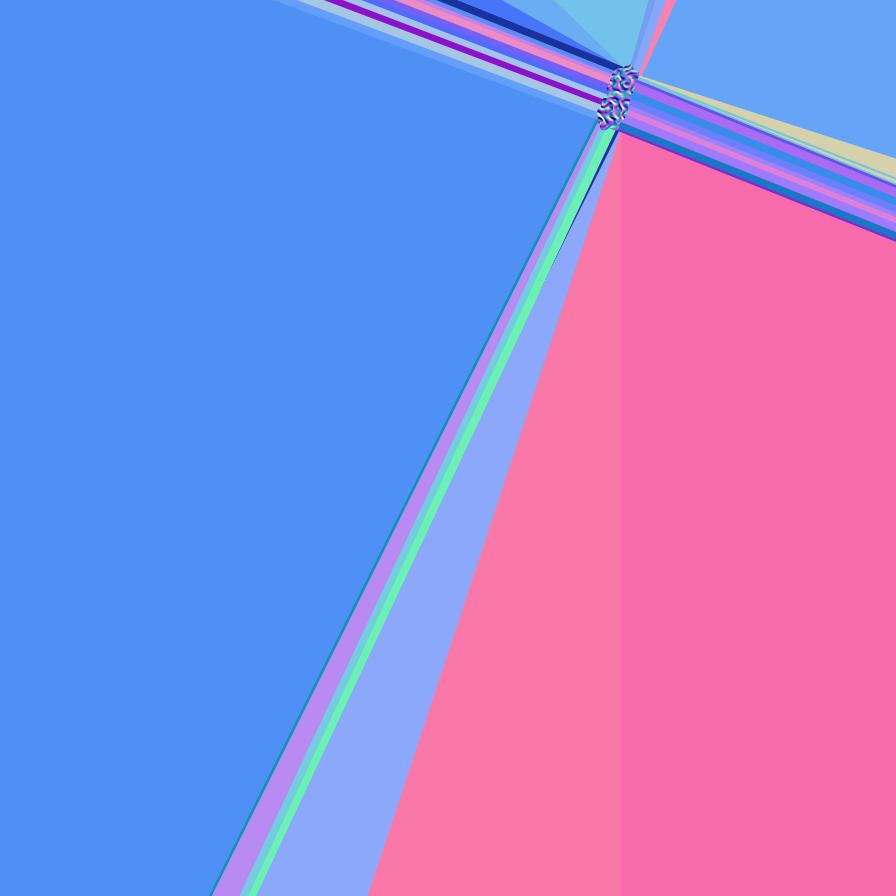
A Shadertoy shader for this background:

```glsl
// Flat colour sectors split by two crossing strips of fine rays, with a
// small iridescent knot where they meet. Sectors are layered half-planes;
// strips interpolate two border lines; the knot is lit gradient noise.

// Antialiased coverage of a signed distance in canvas units
float cover(float d) {
    return clamp(d * iResolution.y + 0.5, 0.0, 1.0);
}

// Signed distance to the line a-b, positive on its left
float side(vec2 p, vec2 a, vec2 b) {
    vec2 n = normalize(vec2(a.y - b.y, b.x - a.x));
    return dot(p - a, n);
}

// Signed distance right of a line given by its x at heights y0 and y1
float rightOf(vec2 p, vec2 x, float y0, float y1) {
    return -side(p, vec2(x.x, y0), vec2(x.y, y1));
}

// Stripes whose edges blend from border line d0 to border line d1
vec3 stripes(vec3 col, float d0, float d1, vec4 bands[10]) {
    for (int i = 0; i < 10; i++)
        col = mix(col, bands[i].yzw, cover(mix(d0, d1, bands[i].x)));
    return col;
}

vec2 gradient(vec2 cell) {
    float a = 6.2832 * fract(sin(dot(cell, vec2(127.1, 311.7))) * 43758.5);
    return vec2(cos(a), sin(a));
}

float noise(vec2 p) {
    vec2 i = floor(p), f = fract(p), u = f * f * (3.0 - 2.0 * f);
    vec2 e = vec2(1, 0);
    return mix(mix(dot(gradient(i), f), dot(gradient(i + e), f - e), u.x),
               mix(dot(gradient(i + e.yx), f - e.yx),
                   dot(gradient(i + 1.0), f - 1.0), u.x), u.y);
}

// Curled ridges of the knot
float ridges(vec2 p) {
    return sin(9.0 * noise(p * 85.0) + 3.0 * noise(p * 170.0));
}

// Long sectors below the knot, left to right
vec3 lowerFan(vec2 p) {
    vec2 edges[7] = vec2[7](vec2(0.233, 0.663), vec2(0.2363, 0.6663),
        vec2(0.267, 0.6715), vec2(0.277, 0.6793), vec2(0.2858, 0.6906),
        vec2(0.4102, 0.6957), vec2(0.6934));
    vec3 fills[7] = vec3[7](vec3(0.03, 0.59, 0.72), vec3(0.72, 0.54, 0.95),
        vec3(0.45, 0.80, 0.88), vec3(0.41, 0.95, 0.70), vec3(0.55, 0.66, 0.98),
        vec3(0.98, 0.47, 0.66), vec3(0.97, 0.42, 0.67));
    vec3 col = vec3(0.31, 0.565, 0.96);
    for (int i = 0; i < 7; i++) {
        col = mix(col, fills[i], cover(rightOf(p, edges[i], 0.0, 0.862)));
        // Dark sliver beside the green ray
        if (i == 4) {
            float sliver = min(rightOf(p, edges[i], 0.0, 0.862),
                               -rightOf(p, vec2(0.266, 0.695), 0.0, 0.862));
            col = mix(col, vec3(0.14, 0.17, 0.65), cover(sliver));
        }
    }
    return col;
}

// Short sectors above the knot, left to right
vec3 upperFan(vec2 p) {
    vec2 edges[6] = vec2[6](vec2(0.699, 0.560), vec2(0.699, 0.6185),
        vec2(0.702, 0.724), vec2(0.706, 0.732), vec2(0.715, 0.7435),
        vec2(0.7195, 0.755));
    vec3 fills[6] = vec3[6](vec3(0.42, 0.68, 0.95), vec3(0.45, 0.76, 0.92),
        vec3(0.45, 0.62, 0.95), vec3(0.52, 0.66, 0.98), vec3(0.98, 0.50, 0.68),
        vec3(0.40, 0.645, 0.97));
    vec3 col = vec3(0.28, 0.46, 0.98);
    for (int i = 0; i < 6; i++)
        col = mix(col, fills[i], cover(rightOf(p, edges[i], 0.922, 1.0)));
    return col;
}

void mainImage(out vec4 fragColor, in vec2 fragCoord) {
    vec2 p = fragCoord / iResolution.xy;
    vec3 lower = lowerFan(p), upper = upperFan(p);

    // Left strip, from its lower border upwards
    float d0 = side(p, vec2(0.305, 1.0), vec2(0.668, 0.866));
    float d1 = side(p, vec2(0.510, 1.0), vec2(0.699, 0.924));
    vec3 left = stripes(lower, d0, d1, vec4[10](
        vec4(0.00, 0.39, 0.62, 0.98), vec4(0.12, 0.65, 0.78, 0.89),
        vec4(0.26, 0.55, 0.07, 0.79), vec4(0.36, 0.64, 0.77, 0.91),
        vec4(0.46, 0.31, 0.42, 0.98), vec4(0.54, 0.45, 0.38, 0.97),
        vec4(0.64, 0.93, 0.55, 0.76), vec4(0.75, 0.80, 0.50, 0.90),
        vec4(0.81, 0.36, 0.56, 0.96), vec4(0.88, 0.10, 0.20, 0.62)));
    left = mix(left, upper, cover(d1));

    // Right strip, closed by a sand wedge with one bright thread
    d0 = side(p, vec2(0.694, 0.852), vec2(1.0, 0.730));
    d1 = side(p, vec2(0.716, 0.911), vec2(1.0, 0.7955));
    float wedgeTop = side(p, vec2(0.716, 0.915), vec2(1.0, 0.823));
    vec3 right = stripes(lower, d0, d1, vec4[10](
        vec4(0.00, 0.50, 0.15, 0.85), vec4(0.04, 0.10, 0.47, 0.78),
        vec4(0.17, 0.62, 0.48, 0.99), vec4(0.32, 0.87, 0.50, 0.85),
        vec4(0.42, 0.62, 0.50, 0.98), vec4(0.50, 0.42, 0.50, 0.98),
        vec4(0.62, 0.22, 0.55, 0.92), vec4(0.76, 0.66, 0.42, 0.95),
        vec4(0.92, 0.38, 0.32, 0.92), vec4(0.97, 0.45, 0.77, 0.87)));
    right = mix(right, vec3(0.83, 0.82, 0.67), cover(d1));
    float thread = 0.0012 - abs(mix(d1, wedgeTop, 0.18));
    right = mix(right, vec3(0.45, 0.78, 0.87), cover(thread));
    right = mix(right, upper, cover(wedgeTop));
    vec3 col = mix(left, right, cover(rightOf(p, vec2(0.668, 0.695), 0.866, 0.924)));

    // Knot: a wavy capsule coloured by the slope of its ridges
    vec2 axis = vec2(0.017, 0.044), q = p - vec2(0.681, 0.869);
    float along = clamp(dot(q, axis) / dot(axis, axis), 0.0, 1.0);
    float knot = 0.0145 + 0.006 * noise(p * 100.0) - length(q - axis * along);
    vec2 slope = vec2(ridges(p + vec2(0.001, 0)), ridges(p + vec2(0, 0.001))) - ridges(p);
    vec3 sheen = vec3(0.45, 0.48, 0.88) + vec3(slope * 0.8, -0.25 * length(slope));
    fragColor = vec4(mix(col, clamp(sheen, 0.0, 1.0), cover(knot)), 1.0);
}
```
